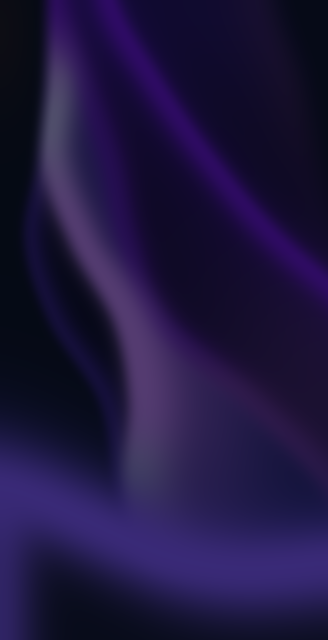
Give the GLSL for this background, as a Shadertoy shader.

```glsl
// Folded translucent veils over a night gradient, above a soft violet wave.
// Each fold is a smooth spline across the canvas; its signed distance drives
// one-sided gaussian glows and soft masks that are layered back to front.

const float ASPECT = 1.954; // height of the composition in widths

// Spline heights at nine even steps: veils run top to bottom, wave left to right
const float OUTLINE[9] = float[9](.153, .145, .122, .084, .158, .311, .355, .39, .41);
const float RIBBON[9] = float[9](.158, .173, .160, .250, .385, .430, .413, .46, .51);
const float FOLD[9] = float[9](.158, .250, .334, .385, .480, .765, 1.0, 1.15, 1.3);
const float STREAK[9] = float[9](.332, .467, .638, .847, 1.14, 1.5, 1.8, 2.1, 2.4);
const float RIM[9] = float[9](.816, .898, .954, 1.03, 1.12, 1.2, 1.3, 1.4, 1.5);
const float WAVE[9] = float[9](.238, .219, .190, .160, .134, .118, .112, .115, .121);

const vec3 NIGHT = vec3(.020, .038, .080);
const vec3 NAVY = vec3(.052, .036, .140);
const vec3 DUSK = vec3(.105, .065, .190);
const vec3 INDIGO = vec3(.095, .085, .255);
const vec3 PLUM = vec3(.275, .175, .385);
const vec3 MAUVE = vec3(.345, .245, .455);
const vec3 SILVER = vec3(.330, .345, .430);
const vec3 VIOLET = vec3(.190, .045, .390);
const vec3 SURF = vec3(.225, .163, .465);

// Catmull-Rom interpolation through nine evenly spaced knots
float spline(float k[9], float t) {
    float s = clamp(t, 0.0, 1.0) * 8.0;
    int i = min(int(s), 7);
    float f = s - float(i);
    float a = k[max(i - 1, 0)], b = k[i], c = k[i + 1], d = k[min(i + 2, 8)];
    return b + 0.5 * f * (c - a + f * (2.0 * a - 5.0 * b + 4.0 * c - d
             + f * (3.0 * (b - c) + d - a)));
}

// Approximate signed distance to a vertical spline, positive on its right
float side(float k[9], vec2 p) {
    float e = 0.01;
    float slope = (spline(k, p.y + e) - spline(k, p.y - e)) / (2.0 * e * ASPECT);
    return (p.x - spline(k, p.y)) / sqrt(1.0 + slope * slope);
}

// Gaussian falloff with separate widths on the two sides
float glow(float d, float negativeWidth, float positiveWidth) {
    float q = d / (d < 0.0 ? negativeWidth : positiveWidth);
    return exp(-q * q);
}

float bump(float x, float centre, float width) {
    return glow(x - centre, width, width);
}

void mainImage(out vec4 fragColor, in vec2 fragCoord) {
    vec2 uv = fragCoord / iResolution.xy;
    vec2 p = vec2(uv.x, 1.0 - uv.y); // y runs down along the veils
    float outline = side(OUTLINE, p);
    float ribbon = side(RIBBON, p);
    float fold = side(FOLD, p);
    float streak = side(STREAK, p);
    float rim = side(RIM, p);
    float wave = uv.y - spline(WAVE, uv.x);

    // Far veil: navy above, dusky towards the lower right
    float dusk = smoothstep(0.25, 0.62, p.y) * smoothstep(0.35, 1.0, p.x);
    vec3 veil = mix(NAVY, DUSK, dusk);
    veil += vec3(.01, .005, .045) * bump(p.y, 0.0, 0.16);
    veil += vec3(.030, .018, .0) * glow(rim, 0.12, 0.05) * (1.0 - smoothstep(0.1, 0.4, p.y));
    veil = mix(veil, NIGHT, 0.9 * smoothstep(-0.05, 0.09, rim));
    veil = mix(veil, VIOLET, 0.75 * glow(streak, 0.055, 0.038));
    veil += vec3(.02, .0, .05) * glow(streak, 0.16, 0.08);

    // Near veil: plum beside the ribbon, fading to indigo
    float low = smoothstep(0.36, 0.62, p.y);
    float fade = exp(-max(ribbon, 0.0) / mix(0.07, 0.25, low));
    vec3 body = mix(INDIGO, PLUM, fade * mix(0.45, 1.0, low));
    body = mix(body, vec3(.055, .065, .195), 0.7 * low * smoothstep(0.65, 1.0, p.x));
    float under = smoothstep(0.06, -0.05, fold);
    vec3 col = mix(veil, body, under);
    vec3 foldTint = mix(VIOLET, vec3(.235, .115, .335), smoothstep(0.5, 0.62, p.y));
    col = mix(col, foldTint, 0.55 * glow(fold, 0.045, 0.06));

    // Hollow left of the ribbon, edged by a faint outline
    vec3 hollow = mix(vec3(.022, .030, .090), vec3(.085, .060, .235), glow(outline, 0.03, 0.055));
    col = mix(hollow, col, smoothstep(-0.06, 0.02, ribbon));

    // Bright ribbon, silvery at two places
    float silver = bump(p.y, 0.19, 0.09) + bump(p.y, 0.745, 0.06);
    vec3 ribbonTint = mix(MAUVE, SILVER, 0.85 * min(silver, 1.0));
    ribbonTint = mix(VIOLET, ribbonTint, smoothstep(0.0, 0.13, p.y));
    float shine = glow(ribbon, 0.05, mix(0.065, 0.11, low));
    col = mix(col, ribbonTint, 0.88 * shine * mix(0.65, 1.0, smoothstep(0.02, 0.18, p.y)));

    // Open night outside the outline
    col = mix(NIGHT, col, smoothstep(-0.05, 0.025, outline));
    col += vec3(.03, .012, .0) * bump(p.y, 0.05, 0.12) * smoothstep(0.16, 0.0, p.x);

    // Wave: deep shade below, broad violet crest, lit left corner
    col = mix(vec3(.030, .045, .100), col, smoothstep(-0.05, 0.03, wave));
    col = mix(col, vec3(.085, .085, .270), 0.6 * glow(wave, 0.05, 0.14));
    col = mix(col, SURF, glow(wave, mix(0.075, 0.082, uv.x), mix(0.078, 0.062, uv.x)));
    float corner = glow(uv.x, 0.1, 0.11) * (1.0 - smoothstep(-0.04, 0.03, wave));
    col = mix(col, SURF, 0.8 * corner);

    fragColor = vec4(clamp(col, 0.0, 1.0), 1.0);
}
```
